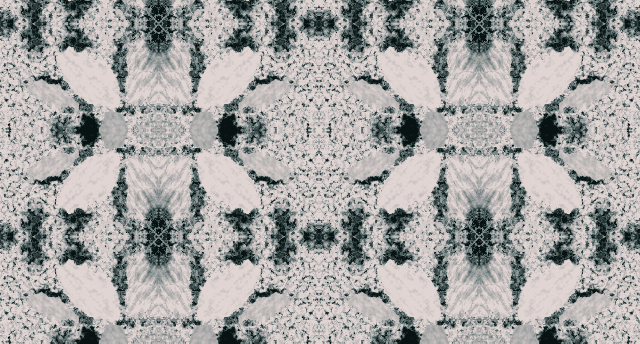
This pattern is drawn by a Shadertoy shader. Its source:

```glsl
// Mirrored tiles of pale rocks, dark hollows and blossoming twigs in faded teal.

const float HEIGHT = 412.0;                  // design units per canvas height
const vec2 HALF_TILE = vec2(192.0, 127.5);   // distance between mirror axes
const vec2 AXIS = vec2(190.0, 256.0);        // one crossing of the axes

float hash(vec2 p) {
    vec3 q = fract(p.xyx * 0.1031);
    q += dot(q, q.yzx + 33.33);
    return fract((q.x + q.y) * q.z);
}

vec2 direction(float angle) { return vec2(cos(angle), sin(angle)); }

float slope(vec2 corner, vec2 offset) {
    return dot(direction(6.2832 * hash(corner)), offset);
}

float gradientNoise(vec2 p) {
    vec2 i = floor(p), f = p - i;
    vec2 s = f * f * f * (f * (f * 6.0 - 15.0) + 10.0);
    vec2 e = vec2(1.0, 0.0);
    return mix(mix(slope(i, f), slope(i + e, f - e), s.x),
               mix(slope(i + e.yx, f - e.yx), slope(i + 1.0, f - 1.0), s.x), s.y);
}

float fbm(vec2 p) {
    float sum = 0.0, gain = 1.0;
    for (int k = 0; k < 4; k++) {
        sum += gain * gradientNoise(p);
        p = mat2(1.6, 1.2, -1.2, 1.6) * p + 9.7;
        gain *= 0.5;
    }
    return sum;
}

// Soft elliptical hollow: 1 inside, 0 outside
float hollow(vec2 p, vec2 centre, vec2 radius) {
    return 1.0 - smoothstep(0.5, 1.3, length((p - centre) / radius));
}

// Approximate distance to a tilted, pointed boulder
float boulder(vec2 p, vec2 centre, vec2 radius, float angle) {
    vec2 along = direction(angle), d = p - centre;
    vec2 q = abs(vec2(dot(d, along), dot(d, vec2(-along.y, along.x)))) / radius;
    return (pow(q.x, 1.8) + pow(q.y, 1.6) - 1.0) * radius.y * 0.6;
}

float fill(float dist, float soft) { return 1.0 - smoothstep(-soft, soft, dist); }

// Scattered twigs, each with a blossom at its tip
float twigs(vec2 p, float size, float width, float px) {
    vec2 cell = floor(p / size);
    float cover = 0.0;
    for (int j = -1; j <= 1; j++)
    for (int i = -1; i <= 1; i++) {
        vec2 id = cell + vec2(i, j);
        vec2 root = (id + vec2(hash(id), hash(id + 57.3))) * size;
        vec2 arm = direction(6.2832 * hash(id + 113.7)) * size * 0.8;
        vec2 d = p - root;
        float t = clamp(dot(d, arm) / dot(arm, arm), -1.0, 1.0);
        float dist = min(length(d - arm * t), length(d - arm) - 1.8 * width);
        cover = max(cover, 1.0 - smoothstep(width - 0.5 * px, width + 0.7 * px, dist));
    }
    return cover;
}

vec3 ramp(float tone) {
    vec3 shades[6] = vec3[6](vec3(0.03, 0.07, 0.07), vec3(0.18, 0.24, 0.24),
        vec3(0.33, 0.40, 0.40), vec3(0.51, 0.55, 0.55),
        vec3(0.70, 0.69, 0.69), vec3(0.88, 0.835, 0.825));
    float level = clamp(tone, 0.0, 1.0) * 5.0;
    int k = min(int(level), 4);
    return mix(shades[k], shades[k + 1], level - float(k));
}

// Darkness of the hollows between the rocks
float hollows(vec2 p) {
    float d = 1.15 * hollow(p, vec2(82.0, 0.0), vec2(17.0, 21.0));
    d = max(d, 0.75 * hollow(p, vec2(114.0, 0.0), vec2(18.0, 16.0)));
    d = max(d, 0.75 * hollow(p, vec2(46.0, 82.0), vec2(10.0, 40.0)));
    d = max(d, 0.95 * hollow(p, vec2(99.0, 105.0), vec2(20.0, 19.0)));
    d = max(d, 0.90 * hollow(p, vec2(149.0, 113.0), vec2(14.0, 25.0)));
    d = max(d, 0.95 * hollow(p, vec2(189.0, 127.0), vec2(19.0, 16.0)));
    d = max(d, 1.00 * hollow(p, vec2(130.0, 56.0), vec2(29.0, 9.0)));
    d = max(d, 1.00 * hollow(p, vec2(45.0, 28.0), vec2(13.0, 8.0)));
    d = max(d, 0.80 * hollow(p, vec2(95.0, 31.0), vec2(21.0, 11.0)));
    d = max(d, 0.70 * hollow(p, vec2(31.0, 120.0), vec2(8.0, 18.0)));
    return max(d, 0.45 * hollow(p, vec2(14.0, 28.0), vec2(30.0, 4.0)));
}

float tileTone(vec2 p, float px) {
    float grain = fbm(p / 4.0), rough = fbm(p / 13.0 + 40.0);
    vec2 bend = vec2(fbm(p / 12.0), rough);
    vec2 warped = p + 13.0 * bend, curved = p + 5.0 * bend;

    // Undergrowth: hollows, speckles, pale clumps, dark and pale twigs
    float dark = hollows(warped);
    float tone = 0.99 - 0.95 * dark + 0.26 * grain;
    tone -= 0.70 * smoothstep(0.02, 0.5, fbm(p / 5.5 + 17.0)) * (1.0 - 0.6 * dark);
    tone -= 0.30 * twigs(curved + 300.0, 11.0, 0.3, px) * (1.0 - dark);
    float clump = smoothstep(0.08, 0.38, fbm(p / 6.0 + 71.0));
    float stalks = max(twigs(curved, 12.0, 0.35, px), twigs(curved + 90.0, 25.0, 0.4, px));
    float pale = max(clump, 0.8 * stalks);
    tone = mix(tone, max(tone, 0.9 + 0.15 * grain), pale * (1.0 - 0.7 * dark * dark));

    // Beaded ring on the horizontal axis
    float ring = abs(length(p - vec2(57.0, HALF_TILE.y)) - 17.0) - 2.5 + 6.0 * grain;
    tone = mix(tone, 0.95, 0.85 * fill(ring, px));

    // Boulders: weathered faces with ragged rims
    float edge = 5.0 * rough + 2.0 * grain;
    float weather = fbm(vec2(p.x - p.y, 0.4 * (p.x + p.y)) / 9.0);
    float face = 1.0 + 0.14 * weather + 0.10 * grain;
    tone = mix(tone, face - 0.12, fill(boulder(p, vec2(128.0, 42.0), vec2(32.0, 12.0), 0.4) + edge, px));
    tone = mix(tone, face, fill(boulder(p, vec2(82.0, 62.0), vec2(49.0, 25.0), 0.7) + edge, px));
    tone = mix(tone, face - 0.22, fill(boulder(p, vec2(54.0, 0.0), vec2(17.0, 23.0), 0.0) + edge, px));

    // Hazy centre, then an upright slab that frays into the grass
    tone = mix(tone, 0.78 + 0.40 * grain, 0.7 * hollow(p, vec2(0.0), vec2(30.0, 19.0)));
    vec2 q = abs(p - vec2(0.0, 67.0)) - vec2(37.0, 35.0);
    float grass = fbm(vec2(p.x + 0.6 * p.y, 0.4 * p.y) / 5.0);
    float slab = 0.96 + 0.30 * grass - 0.14 * twigs(curved + 40.0, 10.0, 0.3, px);
    slab -= 0.25 * hollow(warped, vec2(0.0, 88.0), vec2(22.0, 26.0));
    float fray = max(q.x + edge, q.y + 2.5 * edge);
    tone = mix(tone, slab, fill(fray, px + 5.0 * smoothstep(80.0, 105.0, p.y)));

    // Dark diamond with crossed stems at its heart
    vec2 heart = vec2(p.x, HALF_TILE.y - p.y);
    float split = hollow(warped, vec2(0.0, HALF_TILE.y), vec2(20.0, 36.0));
    tone -= 0.95 * split * (1.0 - 0.65 * pale);
    float stems = max(abs(heart.x - 0.9 * heart.y) * 0.74 - 0.6, length(heart) - 22.0);
    return mix(tone, 0.85, 0.8 * fill(stems, px));
}

void mainImage(out vec4 fragColor, in vec2 fragCoord) {
    float px = HEIGHT / iResolution.y;
    vec2 p = fragCoord * px - AXIS;
    vec2 folded = abs(mod(p + HALF_TILE, 2.0 * HALF_TILE) - HALF_TILE);
    fragColor = vec4(ramp(tileTone(folded, px)), 1.0);
}
```
